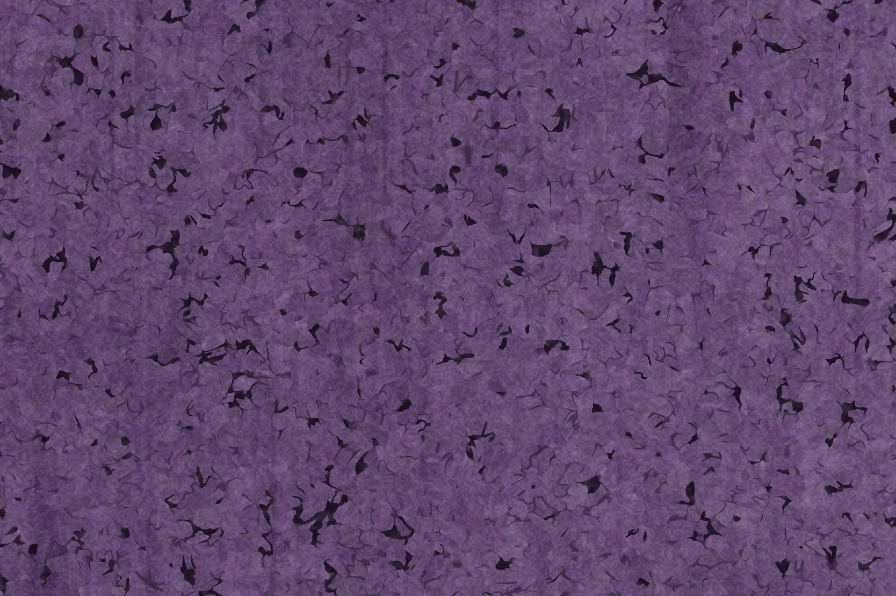
Reproduce this texture procedurally as a Shadertoy shader.

```glsl
// Pressed purple cork granules with small dark pits, short cracks and faint vertical streaks.

const vec3 SHADOW = vec3(0.305, 0.208, 0.358);
const vec3 HIGHLIGHT = vec3(0.462, 0.360, 0.516);
const vec3 PIT = vec3(0.100, 0.055, 0.120);
const vec3 CRACK = vec3(0.190, 0.120, 0.220);
const vec3 GREY_TINT = vec3(-0.010, 0.008, -0.026);
const float GRAINS = 35.0;  // granules per canvas height

float hash(vec2 p) {
    vec3 q = fract(p.xyx * 0.1031);
    q += dot(q, q.yzx + 33.33);
    return fract((q.x + q.y) * q.z);
}

vec2 hash2(vec2 p) {
    return vec2(hash(p), hash(p + vec2(57.3, 113.7)));
}

float noise(vec2 p) {
    vec2 i = floor(p), f = fract(p);
    f = f * f * (3.0 - 2.0 * f);
    float low = mix(hash(i), hash(i + vec2(1, 0)), f.x);
    float high = mix(hash(i + vec2(0, 1)), hash(i + vec2(1, 1)), f.x);
    return mix(low, high, f.y);
}

vec2 warp(vec2 p, float frequency, float amount) {
    vec2 q = p * frequency;
    return p + amount * (vec2(noise(q), noise(q + 71.0)) - 0.5);
}

// xy: granule id, z: gap to the nearest border, w: gap to the nearest corner
vec4 granules(vec2 p) {
    vec2 base = floor(p), id = base;
    vec3 d = vec3(9.0);
    for (int y = -2; y <= 2; y++)
    for (int x = -2; x <= 2; x++) {
        vec2 cell = base + vec2(x, y);
        float r = length(cell + hash2(cell) - p);
        if (r < d.x) {
            d = vec3(r, d.xy);
            id = cell;
        } else if (r < d.y) {
            d = vec3(d.x, r, d.y);
        } else {
            d.z = min(d.z, r);
        }
    }
    return vec4(id, d.y - d.x, d.z - d.x);
}

// Fibres inside a granule, running in its own direction
float fibres(vec2 p, float angle) {
    float c = cos(angle), s = sin(angle);
    return noise(mat2(c, s, -s, c) * p * vec2(50.0, 130.0));
}

// Coverage of a gap whose width is opened by a noise mask
float opening(float gap, float mask, float width, float softness) {
    float w = width * mask;
    return mask * (1.0 - smoothstep(w - softness, w + softness, gap));
}

void mainImage(out vec4 fragColor, in vec2 fragCoord) {
    vec2 p = fragCoord / iResolution.y;
    float across = fragCoord.x / iResolution.x;

    // Granules with ragged outlines
    vec2 ragged = warp(warp(p, 26.0, 0.024), 85.0, 0.014);
    vec4 g = granules(ragged * GRAINS + 40.0);
    float grainTone = hash(g.xy + 9.0);
    float grainAngle = 6.2832 * hash(g.xy + 21.0);

    // Tone: granule, fibre, fine speckle, soft clouds and side light
    float tone = 0.56 + 0.26 * (across - 0.5);
    tone += 0.36 * (grainTone - 0.5);
    tone += 0.48 * (fibres(p + 5.0, grainAngle) - 0.5);
    tone += 0.56 * (noise(p * 290.0) - 0.5);
    tone += 0.20 * (noise(p * 5.0 + 3.0) - 0.5);

    // Vertical streaks, a few of them darker
    float streak = noise(vec2(p.x * 75.0, p.y * 2.5));
    float groove = smoothstep(0.76, 0.95, noise(vec2(p.x * 48.0 + 17.0, p.y * 1.2)));
    tone += 0.22 * (streak - 0.5) - 0.28 * groove;

    vec3 color = mix(SHADOW, HIGHLIGHT, tone);
    color += GREY_TINT * (noise(p * 90.0 + 31.0) + hash(g.xy + 4.0) - 1.0);

    // Pale flecks
    float fleck = smoothstep(0.86, 0.97, noise(warp(p, 60.0, 0.02) * 85.0));
    color += 0.06 * fleck;

    // Short cracks along borders, small pits at corners
    float crackMask = smoothstep(0.52, 0.80, noise(p * 56.0 + 11.0));
    float pitMask = smoothstep(0.60, 0.90, noise(p * 38.0 + 83.0));
    float crack = opening(g.z, crackMask, 0.09, 0.10);
    float pit = opening(g.w, pitMask, 0.38, 0.12);
    pit = max(pit, opening(g.z, pitMask, 0.14, 0.10));
    color = mix(color, CRACK, 0.75 * crack);
    vec3 pitColor = PIT + 0.16 * noise(p * 140.0) * noise(p * 60.0);
    color = mix(color, pitColor, smoothstep(0.08, 0.75, pit));

    fragColor = vec4(clamp(color, 0.0, 1.0), 1.0);
}
```
